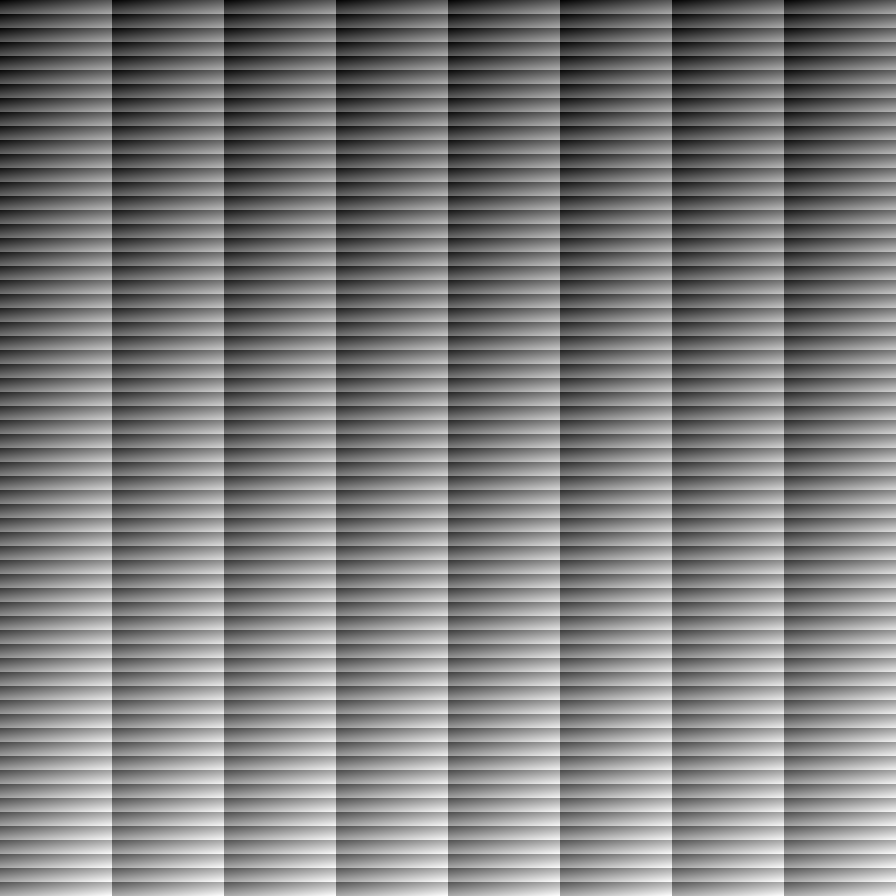
Reproduce this pattern procedurally as a WebGL 2 fragment shader.

```glsl
#version 300 es
precision highp float;
// Eight wide columns crossed by sixty-four thin slats, in neutral greys.
// Each grey is a weighted sum of a ramp across the column, a ramp down the
// slat and a ramp down the canvas; the repeating ramps are box filtered.

uniform vec2 u_resolution;
out vec4 fragColor;

const float COLUMNS = 8.0;
const float SLATS = 64.0;
const float COLUMN_WEIGHT = 1.0 / 3.0;
const float SLAT_WEIGHT = 1.0 / 3.0;
const float CANVAS_WEIGHT = 1.0 / 3.0;
const vec3 DARK = vec3(0.0);
const vec3 LIGHT = vec3(1.0);

// Integral of fract(t), continuous across every step.
float sawIntegral(float t) {
    float f = fract(t);
    return 0.5 * (floor(t) + f * f);
}

// Mean of fract(t) over one pixel footprint, which smooths the steps.
float smoothSaw(float t, float footprint) {
    float halfWidth = 0.5 * footprint;
    return (sawIntegral(t + halfWidth) - sawIntegral(t - halfWidth)) / footprint;
}

void main() {
    vec2 uv = gl_FragCoord.xy / u_resolution;
    float down = 1.0 - uv.y;

    // Column ramps brighten rightward, slat ramps brighten downward.
    float columnRamp = smoothSaw(uv.x * COLUMNS, COLUMNS / u_resolution.x);
    float slatRamp = smoothSaw(down * SLATS, SLATS / u_resolution.y);

    // The whole canvas also brightens from top to bottom.
    float shade = COLUMN_WEIGHT * columnRamp
                + SLAT_WEIGHT * slatRamp
                + CANVAS_WEIGHT * down;

    fragColor = vec4(mix(DARK, LIGHT, shade), 1.0);
}
```
